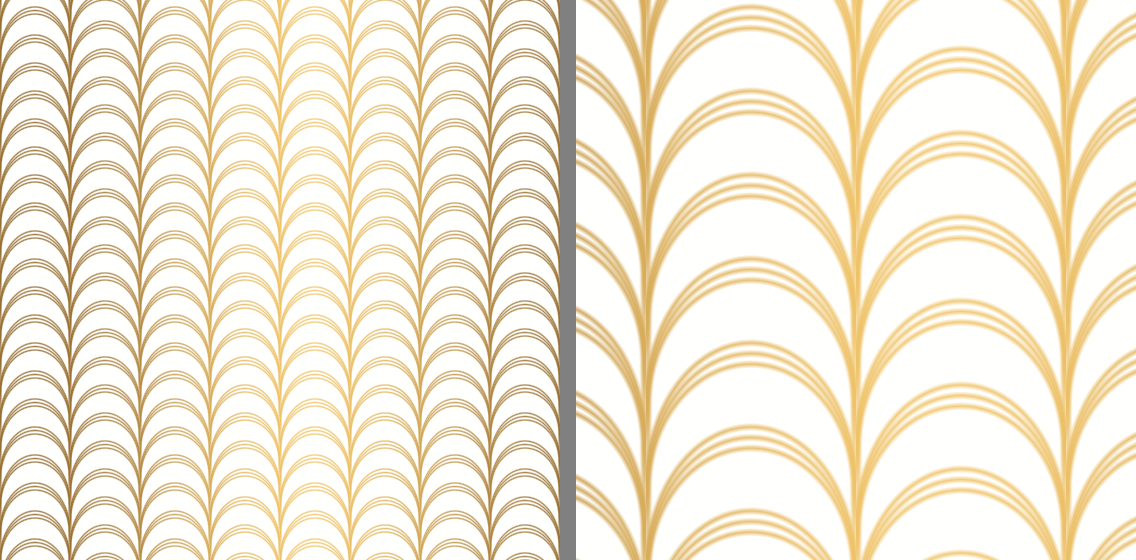
Left, the full canvas; right, a detail of the centre.
Reproduce this pattern procedurally as a WebGL 1 fragment shader.

```glsl
precision highp float;

uniform vec2 u_resolution;

// Layout, in units of the canvas
const float COLUMNS = 8.0;
const float ROWS = 20.0;
const float ARCH_HEIGHT = 0.0865;
const float LINE_GAP = 0.0063;
const float LINE_INSET = 0.0008;
const float LINE_HALF_WIDTH = 0.0010;
const float EDGE_SOFTNESS = 0.0029;
const float STEM_TAPER = 0.040;

// Metallic gradient
const vec3 PAPER = vec3(1.0, 1.0, 0.995);
const vec3 BRONZE = vec3(0.57, 0.40, 0.15);
const vec3 GOLD = vec3(0.94, 0.76, 0.39);
const float GLOW_CENTER = 0.55;
const float TAU = 6.2831853;

// Approximate distance to the outline of an ellipse
float ellipseDistance(vec2 p, vec2 radii) {
  float g = length(p / radii);
  float slope = length(p / (radii * radii));
  return max(g, 0.1) * abs(g - 1.0) / max(slope, 0.001);
}

// Coverage of one arch line; below its base it runs on as a tapering stem
float archLine(vec2 p, vec2 radii, float edge) {
  float d = p.y > 0.0 ? ellipseDistance(p, radii) : abs(abs(p.x) - radii.x);
  float taper = clamp(1.0 + p.y / STEM_TAPER, 0.0, 1.0);
  return taper * clamp(0.5 + (LINE_HALF_WIDTH - d) / edge, 0.0, 1.0);
}

float archPattern(vec2 uv, float edge) {
  float columnWidth = 1.0 / COLUMNS;
  float rowHeight = 1.0 / ROWS;
  float column = floor(uv.x * COLUMNS);
  float x = (fract(uv.x * COLUMNS) - 0.5) * columnWidth;

  // Neighbouring columns are shifted by half a row
  float apex = (0.75 - 0.5 * mod(column, 2.0)) * rowHeight;
  float y = mod(uv.y - apex + ARCH_HEIGHT, rowHeight);

  float gaps = 1.0;
  for (int row = -1; row <= 1; row++) {
    vec2 p = vec2(x, y + float(row) * rowHeight);
    // Three nested lines share one base and gather into the stem
    for (int line = 0; line < 3; line++) {
      float halfWidth = 0.5 * columnWidth - float(line) * LINE_INSET;
      float height = ARCH_HEIGHT - float(line) * LINE_GAP;
      gaps *= 1.0 - archLine(p, vec2(halfWidth, height), edge);
    }
  }
  return 1.0 - gaps;
}

// Bright band around the middle, wrapping at the sides
vec3 metalColor(vec2 uv) {
  float glow = 0.5 + 0.5 * cos(TAU * (uv.x - GLOW_CENTER));
  return mix(BRONZE, GOLD, glow);
}

void main() {
  vec2 uv = gl_FragCoord.xy / u_resolution;
  float pixel = 1.0 / min(u_resolution.x, u_resolution.y);
  float edge = max(pixel, EDGE_SOFTNESS);
  vec3 color = mix(PAPER, metalColor(uv), archPattern(uv, edge));
  gl_FragColor = vec4(color, 1.0);
}
```
